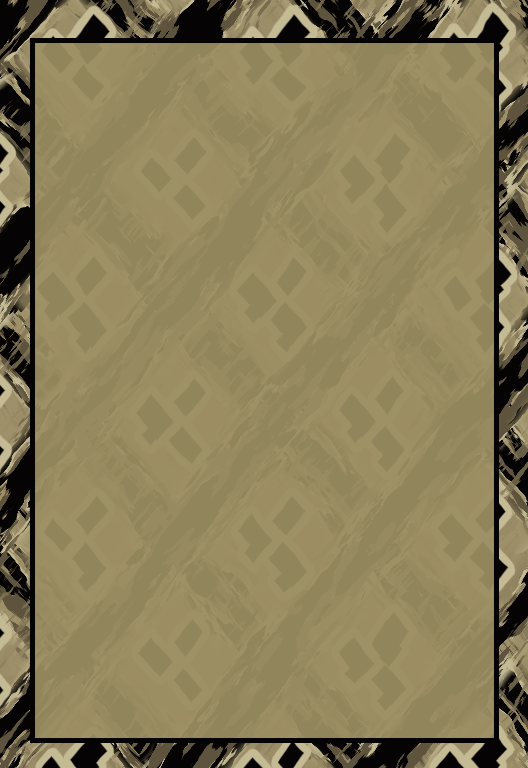
This background is drawn by a Shadertoy shader. Its source:

```glsl
// A veiled panel with a thin black frame over a painted diamond lattice.
// The lattice is a skewed grid: ragged brush bands run along its cell edges
// and a hashed three-block glyph sits in each cell; a tan veil mutes the middle.

#define ASPECT 0.6875
#define LATTICE_ORIGIN vec2(0.360, 0.609)
#define LATTICE_STEP vec2(0.2604, 0.3125)
#define PANEL_CENTER vec2(0.3444, 0.4915)
#define PANEL_EXTENT vec2(0.3053, 0.4590)
#define FRAME_WIDTH 0.0066
#define VEIL_OPACITY 0.93
#define BAND_WIDTH 0.15
#define HALO_WIDTH 0.05

const vec3 VEIL  = vec3(0.612, 0.558, 0.385);
const vec3 TAN   = vec3(0.620, 0.565, 0.410);
const vec3 OCHRE = vec3(0.510, 0.460, 0.340);
const vec3 CREAM = vec3(0.770, 0.730, 0.580);
const vec3 BROWN = vec3(0.370, 0.330, 0.240);
const vec3 INK   = vec3(0.018, 0.012, 0.010);

float hash(vec2 p) {
    vec3 h = fract(p.xyx * 0.1031);
    h += dot(h, h.yzx + 33.33);
    return fract((h.x + h.y) * h.z);
}

float noise(vec2 p) {
    vec2 i = floor(p), f = fract(p);
    f = f * f * (3.0 - 2.0 * f);
    return mix(mix(hash(i), hash(i + vec2(1, 0)), f.x),
               mix(hash(i + vec2(0, 1)), hash(i + vec2(1, 1)), f.x), f.y);
}

float fbm(vec2 p) {
    float sum = 0.0, weight = 0.53;
    for (int i = 0; i < 4; i++) {
        sum += weight * noise(p);
        p = p * 2.03 + 17.0;
        weight *= 0.5;
    }
    return sum;
}

float box(vec2 p, vec2 extent) {
    vec2 d = abs(p) - extent;
    return length(max(d, 0.0)) + min(max(d.x, d.y), 0.0);
}

// Distance to the three blocks of one glyph, some with a hook at the end
float glyph(vec2 p, vec2 cell) {
    const vec2 places[3] = vec2[3](vec2(-0.12, -0.08), vec2(-0.03, 0.17), vec2(0.16, -0.04));
    float d = 1.0;
    for (int i = 0; i < 3; i++) {
        float h = hash(cell + float(i) * 7.3 + 40.0);
        vec2 extent = (i == 1 ? vec2(0.066, 0.105) : vec2(0.105, 0.066)) * (0.8 + 0.35 * h);
        vec2 q = p - places[i];
        d = min(d, box(q, extent));
        if (h > 0.55) d = min(d, box(q - vec2(0.06, -0.06), vec2(0.045, 0.07)));
    }
    return d;
}

// Paint one family of strokes: x runs along the stroke, y across the bands
vec3 brushBands(vec3 color, vec2 p, float seed) {
    float d = abs(fract(p.y) - 0.5);
    d = 0.5 - abs(d - 0.0) < 0.0 ? 0.5 : d;
    vec2 bristle = vec2(p.x * 4.0, p.y * 19.0) + seed;
    float coarse = fbm(bristle);
    float fine = fbm(bristle * vec2(1.3, 1.7) + 51.0);

    float wash = smoothstep(0.50, 0.57, fine - 0.25 * d);
    color = mix(color, OCHRE, 0.8 * wash);
    float edge = 1.0 - smoothstep(0.05, 0.13, abs(d - BAND_WIDTH));
    color = mix(color, CREAM, edge * smoothstep(0.43, 0.49, coarse));
    float band = 1.0 - d / BAND_WIDTH;
    color = mix(color, BROWN, smoothstep(0.50, 0.56, fine + 0.22 * band));
    return mix(color, INK, smoothstep(0.55, 0.60, coarse + 0.20 * band));
}

vec3 paintedLattice(vec2 p, float pixel) {
    vec2 wobble = vec2(fbm(p * 14.0), fbm(p * 14.0 + 30.0)) - 0.5;
    vec2 q = (p + 0.014 * wobble - LATTICE_ORIGIN) / LATTICE_STEP;
    vec2 diamond = vec2(q.x - q.y, q.x + q.y);

    vec3 color = mix(TAN, OCHRE, 0.5 * smoothstep(0.5, 0.7, fbm(p * 22.0)));
    color = brushBands(color, diamond, 11.0);
    color = brushBands(color, diamond.yx, 83.0);

    // Clear ground, pale halo, then the dark glyph
    vec2 cell = floor(diamond + 0.5);
    vec2 local = diamond - cell;
    float d = glyph(local, cell);
    float aa = 5.0 * pixel;
    float ground = 1.0 - smoothstep(0.27, 0.36, max(abs(local.x), abs(local.y)));
    color = mix(color, TAN, 0.75 * ground);
    color = mix(color, CREAM, 1.0 - smoothstep(-aa, aa, d - HALO_WIDTH));
    return mix(color, INK, 1.0 - smoothstep(-aa, aa, d));
}

void mainImage(out vec4 fragColor, in vec2 fragCoord) {
    vec2 p = fragCoord / iResolution.xy * vec2(ASPECT, 1.0);
    float pixel = 1.0 / iResolution.y;
    vec3 color = paintedLattice(p, pixel);

    // Veil and frame
    vec2 side = abs(p - PANEL_CENTER) - PANEL_EXTENT;
    float d = max(side.x, side.y);
    float inside = 1.0 - smoothstep(-0.5 * pixel, 0.5 * pixel, d);
    float inner = 1.0 - smoothstep(-0.5 * pixel, 0.5 * pixel, d + FRAME_WIDTH);
    vec3 panel = mix(INK, mix(color, VEIL, VEIL_OPACITY), inner);
    fragColor = vec4(mix(color, panel, inside), 1.0);
}
```
